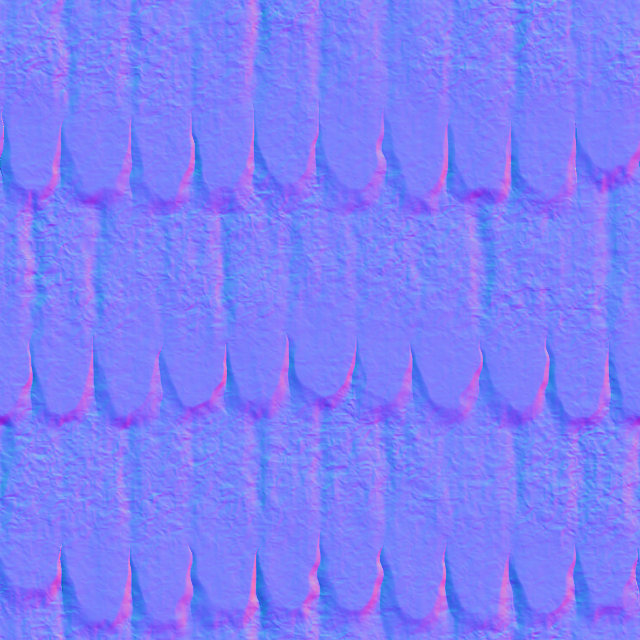
Give the GLSL for this texture map, as a Shadertoy shader.

```glsl
// Tangent-space normal map of weathered, round-ended wooden shingles:
// three overlapping rows of ten, the middle row shifted by half a shingle.
// A height field of tapered boards, seams and grain is differentiated.

float hash(vec2 p) {
    vec3 q = fract(p.xyx * vec3(0.1031, 0.1030, 0.0973));
    q += dot(q, q.yzx + 33.33);
    return fract((q.x + q.y) * q.z);
}

// Value noise over the unit square; whole-number cell counts make it tile.
float noise(vec2 p, vec2 cells) {
    p *= cells;
    vec2 i = floor(p), f = p - i;
    f = f * f * f * (f * (f * 6.0 - 15.0) + 10.0);
    vec2 a = mod(i, cells), b = mod(i + 1.0, cells);
    return mix(mix(hash(a), hash(vec2(b.x, a.y)), f.x),
               mix(hash(vec2(a.x, b.y)), hash(b), f.x), f.y);
}

// Crinkled wood: each octave adds a similar slope, one of them creased.
float crinkle(vec2 p) {
    p += 0.006 * (vec2(noise(p, vec2(57.0)), noise(p.yx, vec2(61.0))) - 0.5);
    float h = 0.0;
    vec2 cells = vec2(62.0, 72.0);
    for (int i = 0; i < 3; i++) {
        h += (0.105 + 0.02 * float(i)) * noise(p, cells) / cells.y;
        cells = floor(cells * 1.8);
    }
    return h - 0.0010 * abs(noise(p, vec2(93.0, 107.0)) - 0.5);
}

// Top of one row; v runs from its lower end up beneath the next row.
float boardHeight(float x, float v, float row, float grain) {
    float seam = floor(x + 0.5);
    float offset = x - seam;
    float strength = hash(vec2(mod(seam, 10.0) + 3.0, row + 17.0));
    float worn = smoothstep(0.42, 0.75, v);
    float depth = mix(0.0010, 0.0006 + 0.0056 * strength * strength, worn);
    float groove = depth * exp(-offset * offset / mix(0.007, 0.020, strength));
    return -0.0072 * v * v - groove + grain * mix(0.42, 1.0, worn);
}

// Coverage of a row's rounded lower ends, 0 outside and 1 inside.
float boardCover(float x, float v, float row, float softness) {
    vec2 id = vec2(mod(floor(x), 10.0), row);
    float side = 2.0 * fract(x) - 1.0;
    float chip = 0.10 * step(0.93, hash(id + 61.0));
    float lift = 0.10 + 0.05 * hash(id + 29.0) + chip;
    float a = abs(side);
    float rise = 0.36 - lift;
    float edge = lift + rise * pow(a, 3.6);
    float slope = rise * 7.2 * pow(a, 2.6);
    float d = (v - edge) / length(vec2(10.0 * slope, 3.0));
    float width = mix(0.015, 0.009, smoothstep(0.3, 0.9, a));
    width += 0.012 * max(-side, 0.0) * (1.0 - a * a * a * a);
    width *= softness;
    return smoothstep(-width, width, d);
}

float height(vec2 p) {
    // Grain, stronger in patches, with long vertical streaks
    float patches = mix(0.55, 1.3, noise(p, vec2(13.0, 10.0)));
    float grain = crinkle(p) * patches;
    grain += 0.0032 * noise(p, vec2(29.0, 10.0));
    grain += 0.0007 * noise(p, vec2(120.0, 26.0));

    // Hand-cut waviness of rows and ragged edges
    vec2 q = p;
    q.y += 0.034 * (noise(p, vec2(4.0, 3.0)) - 0.5);
    q.y += 0.014 * (noise(p, vec2(37.0, 31.0)) - 0.5);
    q.y += 0.007 * (noise(p, vec2(97.0, 71.0)) - 0.5);
    q.x += 0.014 * (noise(p, vec2(11.0, 9.0)) - 0.5);
    q.x += 0.008 * (noise(p, vec2(47.0, 39.0)) - 0.5);

    float level = 3.0 * q.y + 0.06;
    float v = fract(level);
    float row = mod(floor(level), 3.0);
    float below = mod(row + 2.0, 3.0);
    float x = 10.0 * q.x + 0.5 * mod(row, 2.0);
    float xBelow = 10.0 * q.x + 0.5 * mod(below, 2.0);
    float softness = mix(0.75, 1.6, noise(p, vec2(23.0, 19.0)));
    return mix(boardHeight(xBelow, v + 1.0, below, grain),
               boardHeight(x, v, row, grain),
               boardCover(x, v, row, softness));
}

void mainImage(out vec4 fragColor, in vec2 fragCoord) {
    vec2 p = fragCoord / iResolution.xy;
    vec2 e = vec2(0.001, 0.0);
    vec2 slope = vec2(height(p + e.xy) - height(p - e.xy),
                      height(p + e.yx) - height(p - e.yx)) / (2.0 * e.x);

    // Encode the normal, with a faint lean to the left
    vec3 normal = normalize(vec3(-slope - vec2(0.015, 0.01), 1.0));
    fragColor = vec4(0.5 + 0.5 * normal * vec3(1.0, 1.0, 0.98), 1.0);
}
```
